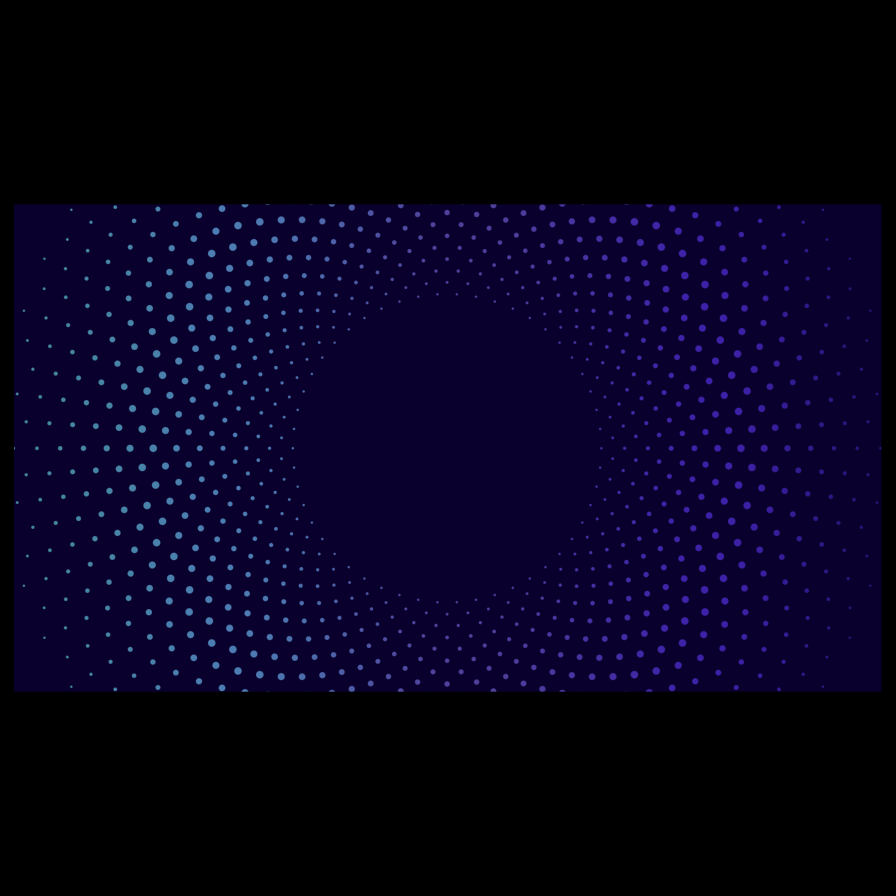
This background is drawn by a WebGL 2 fragment shader. Its source:

```glsl
#version 300 es
precision highp float;
// Staggered rings of halftone dots, teal to violet, in a navy panel on black.

uniform vec2 u_resolution;
out vec4 fragColor;

const float TAU = 6.2831853;

// Layout, in units of the canvas
const vec2 PANEL_MIN = vec2(0.0156, 0.2280);
const vec2 PANEL_MAX = vec2(0.9837, 0.7720);
const vec2 RING_CENTER = vec2(0.4990, 0.4997);
const float INNER_RADIUS = 0.1722;
const float RING_SPACING = 0.01298;
const float LAST_RING = 25.0;
const float DOTS_PER_RING = 50.0;

// Dot size and softness
const float DOT_MIN = 0.0013;
const float DOT_MAX = 0.0043;
const float DOT_SOFTNESS = 0.0009;

// Colours
const vec3 NAVY = vec3(0.036, 0.0, 0.176);
const vec3 TEAL = vec3(0.27, 0.53, 0.63);
const vec3 STEEL = vec3(0.30, 0.49, 0.70);
const vec3 INDIGO = vec3(0.31, 0.25, 0.61);
const vec3 VIOLET = vec3(0.24, 0.13, 0.66);

// Horizontal gradient that tints the dots
vec3 dotColor(float x) {
    vec3 color = mix(TEAL, STEEL, smoothstep(0.05, 0.27, x));
    color = mix(color, INDIGO, smoothstep(0.25, 0.52, x));
    return mix(color, VIOLET, smoothstep(0.52, 0.80, x));
}

// Coverage of the closest dot; odd rings are turned by half a step
float ringDots(vec2 p, float pixel) {
    float ring = clamp(round((length(p) - INNER_RADIUS) / RING_SPACING), 0.0, LAST_RING);
    float stepAngle = TAU / DOTS_PER_RING;
    float turn = 0.5 * mod(ring, 2.0);
    float angle = (round(atan(p.y, p.x) / stepAngle - turn) + turn) * stepAngle;
    vec2 dotCenter = (INNER_RADIUS + ring * RING_SPACING) * vec2(cos(angle), sin(angle));

    // Dots are largest halfway between the first and last ring
    float swell = 1.0 - abs(2.0 * ring / LAST_RING - 1.0);
    float radius = mix(DOT_MIN, DOT_MAX, swell);
    float soft = max(DOT_SOFTNESS, 0.6 * pixel);
    return 1.0 - smoothstep(radius - soft, radius + soft, length(p - dotCenter));
}

// Coverage of the panel with edges one pixel wide
float panelMask(vec2 uv, float pixel) {
    vec2 d = max(PANEL_MIN - uv, uv - PANEL_MAX);
    return clamp(0.5 - max(d.x, d.y) / pixel, 0.0, 1.0);
}

void main() {
    float pixel = 1.0 / min(u_resolution.x, u_resolution.y);
    vec2 uv = (gl_FragCoord.xy - 0.5 * u_resolution) * pixel + 0.5;

    // Dots fade toward the right edge
    float opacity = mix(1.0, 0.6, smoothstep(0.80, 0.98, uv.x));
    float dots = ringDots(uv - RING_CENTER, pixel) * opacity;
    vec3 color = mix(NAVY, dotColor(uv.x), dots);

    fragColor = vec4(color * panelMask(uv, pixel), 1.0);
}
```
